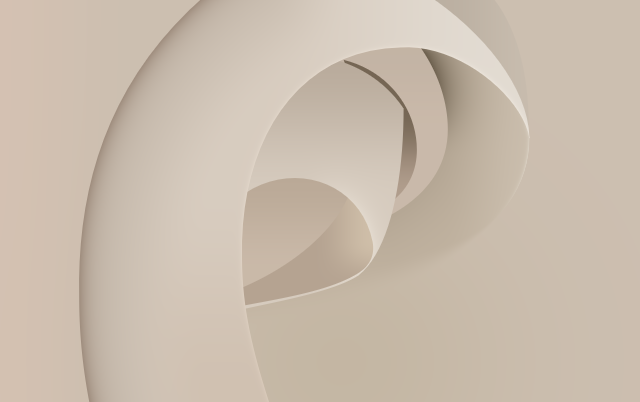
Write a Shadertoy shader that draws this background.

```glsl
// Soft beige abstract: a large looping tube curls over a ribbon and a smaller open tube.
// Each part is a closed path of cubic curves whose signed distance gives both a smooth
// edge and the shading; parts are painted from back to front. Canvas height is 1.

struct Path { vec2 p, pen; float dist, side; };

Path begin(vec2 p, vec2 start) { return Path(p, start, 1e9, 1.0); }

// Adds a segment: keeps the nearest distance and flips the side at each crossing.
void lineTo(inout Path s, vec2 end) {
    vec2 e = end - s.pen, w = s.p - s.pen;
    s.dist = min(s.dist, length(w - e * clamp(dot(w, e) / dot(e, e), 0.0, 1.0)));
    bvec3 c = bvec3(s.p.y >= s.pen.y, s.p.y < end.y, e.x * w.y > e.y * w.x);
    if (all(c) || all(not(c))) s.side = -s.side;
    s.pen = end;
}

void curveTo(inout Path s, vec2 b, vec2 c, vec2 d) {
    vec2 a = s.pen;
    for (int i = 1; i <= 20; i++) {
        float t = float(i) / 20.0, u = 1.0 - t;
        lineTo(s, u*u*u*a + 3.0*u*u*t*b + 3.0*u*t*t*c + t*t*t*d);
    }
}

// Signed distance, negative inside.
float signedDist(Path s) { return s.dist * s.side; }

float fill(float d) { return clamp(0.5 - d * iResolution.y, 0.0, 1.0); }

void mainImage(out vec4 fragColor, in vec2 fragCoord) {
    vec2 p = fragCoord / iResolution.y;

    // Backdrop: rosy left, olive low centre
    vec3 col = mix(vec3(0.83, 0.757, 0.697), vec3(0.80, 0.748, 0.69), smoothstep(0.0, 0.35, p.x));
    vec2 low = (p - vec2(0.85, 0.1)) / vec2(0.42, 0.4);
    col = mix(col, vec3(0.768, 0.715, 0.64), exp(-dot(low, low)));

    // Faint far side of the loop
    Path s = begin(p, vec2(1.162, 1.062));
    curveTo(s, vec2(1.266, 1.0), vec2(1.315, 0.855), vec2(1.315, 0.689));
    lineTo(s, vec2(0.9, 1.062));
    lineTo(s, vec2(1.162, 1.062));
    vec3 farSide = mix(vec3(0.735, 0.69, 0.635), vec3(0.78, 0.735, 0.68), smoothstep(1.1, 1.32, p.x));
    col = mix(col, farSide, fill(signedDist(s)));

    // Ribbon outline, needed first for the shadow it casts
    s = begin(p, vec2(1.027, 0.907));
    curveTo(s, vec2(1.079, 0.844), vec2(1.114, 0.761), vec2(1.114, 0.678));
    curveTo(s, vec2(1.114, 0.575), vec2(1.048, 0.502), vec2(0.954, 0.456));
    lineTo(s, vec2(0.82, 0.855));
    lineTo(s, vec2(1.027, 0.907));
    float ribbon = signedDist(s);

    // Bowl inside the loop; its edge melts into the backdrop at the bottom
    s = begin(p, vec2(1.317, 0.658));
    curveTo(s, vec2(1.317, 0.512), vec2(1.214, 0.378), vec2(0.934, 0.305));
    curveTo(s, vec2(0.83, 0.274), vec2(0.705, 0.237), vec2(0.602, 0.216));
    curveTo(s, vec2(0.56, 1.145), vec2(1.286, 0.959), vec2(1.317, 0.658));
    float bowl = signedDist(s), gap = max(ribbon, 0.0);
    vec3 bowlCol = mix(vec3(0.765, 0.71, 0.638), vec3(0.80, 0.75, 0.685), smoothstep(1.1, 1.31, p.x));
    float shadow = 0.85 * exp(-gap / 0.045) * smoothstep(0.6, 0.87, p.y) + 0.17 * exp(-gap / 0.11);
    bowlCol = mix(bowlCol, vec3(0.42, 0.37, 0.30), min(shadow, 1.0));
    float rim = exp(-abs(bowl) / 0.004) * smoothstep(0.42, 0.62, p.y);
    bowlCol = mix(bowlCol, vec3(0.88, 0.85, 0.80), 0.8 * rim);
    float blur = 0.5 / iResolution.y + 0.035 * (1.0 - smoothstep(0.98, 1.27, p.x));
    col = mix(col, bowlCol, 1.0 - smoothstep(-blur, blur, bowl));

    // Ribbon and the dark hollow inside it
    vec3 ribbonCol = mix(vec3(0.79, 0.725, 0.665), vec3(0.765, 0.705, 0.645), smoothstep(0.68, 0.87, p.y));
    col = mix(col, ribbonCol, fill(ribbon));
    s = begin(p, vec2(0.855, 0.851));
    curveTo(s, vec2(0.965, 0.824), vec2(1.037, 0.73), vec2(1.037, 0.627));
    curveTo(s, vec2(1.037, 0.564), vec2(1.006, 0.519), vec2(0.965, 0.492));
    lineTo(s, vec2(0.855, 0.851));
    vec3 hollow = mix(vec3(0.69, 0.615, 0.55), vec3(0.46, 0.40, 0.33), smoothstep(0.52, 0.73, p.y));
    col = mix(col, hollow, fill(signedDist(s)));

    // Mouth of the small tube
    s = begin(p, vec2(0.591, 0.506));
    curveTo(s, vec2(0.716, 0.606), vec2(0.896, 0.554), vec2(0.927, 0.398));
    curveTo(s, vec2(0.934, 0.357), vec2(0.913, 0.332), vec2(0.882, 0.315));
    curveTo(s, vec2(0.809, 0.274), vec2(0.695, 0.257), vec2(0.591, 0.237));
    lineTo(s, vec2(0.591, 0.506));
    float mouth = signedDist(s);

    // Small tube, brighter towards its lip
    s = begin(p, vec2(0.82, 0.855));
    curveTo(s, vec2(0.892, 0.838), vec2(0.959, 0.797), vec2(1.004, 0.73));
    curveTo(s, vec2(1.004, 0.554), vec2(0.971, 0.378), vec2(0.892, 0.315));
    curveTo(s, vec2(0.83, 0.274), vec2(0.685, 0.249), vec2(0.591, 0.228));
    curveTo(s, vec2(0.571, 0.502), vec2(0.602, 0.813), vec2(0.82, 0.855));
    vec3 smallCol = mix(vec3(0.838, 0.795, 0.745), vec3(0.725, 0.67, 0.61), smoothstep(0.5, 0.87, p.y));
    float lip = exp(-max(mouth, 0.0) / 0.025) * smoothstep(0.75, 0.93, p.x);
    col = mix(col, mix(smallCol, vec3(0.89, 0.855, 0.81), lip), fill(signedDist(s)));

    // Inside of the mouth: shaded crescent, then the lit back panel
    float warm = smoothstep(0.78, 0.93, p.x) * smoothstep(0.28, 0.4, p.y);
    vec3 inside = mix(vec3(0.71, 0.64, 0.57), vec3(0.81, 0.745, 0.66), warm);
    s = begin(p, vec2(0.865, 0.508));
    curveTo(s, vec2(0.82, 0.409), vec2(0.705, 0.326), vec2(0.591, 0.28));
    lineTo(s, vec2(0.591, 0.62));
    lineTo(s, vec2(0.9, 0.62));
    lineTo(s, vec2(0.865, 0.508));
    vec3 panel = mix(vec3(0.79, 0.725, 0.66), vec3(0.73, 0.663, 0.592), smoothstep(0.32, 0.57, p.y));
    col = mix(col, mix(inside, panel, fill(signedDist(s))), fill(mouth));

    // Large tube: outer left edge, inner edge, then outer right edge
    s = begin(p, vec2(0.602, 1.083));
    curveTo(s, vec2(0.278, 0.855), vec2(0.191, 0.554), vec2(0.197, 0.263));
    curveTo(s, vec2(0.197, 0.16), vec2(0.207, 0.056), vec2(0.239, -0.079));
    float outer = s.dist;
    s.dist = 1e9;
    lineTo(s, vec2(0.695, -0.079));
    curveTo(s, vec2(0.647, 0.066), vec2(0.602, 0.201), vec2(0.602, 0.357));
    curveTo(s, vec2(0.595, 0.647), vec2(0.737, 0.876), vec2(0.996, 0.882));
    curveTo(s, vec2(1.141, 0.892), vec2(1.297, 0.761), vec2(1.317, 0.658));
    float inner = s.dist;
    curveTo(s, vec2(1.313, 0.813), vec2(1.141, 0.99), vec2(0.954, 1.073));
    lineTo(s, vec2(0.602, 1.083));
    float tube = s.side * min(s.dist, outer);
    vec3 tubeCol = mix(vec3(0.62, 0.55, 0.49), vec3(0.785, 0.738, 0.685), 1.0 - exp(-outer / 0.028));
    tubeCol = mix(tubeCol, vec3(0.845, 0.80, 0.75), smoothstep(0.04, 0.3, outer));
    tubeCol = mix(tubeCol, vec3(0.805, 0.74, 0.675), 0.75 * smoothstep(0.08, 0.3, outer) * (1.0 - smoothstep(0.0, 0.55, p.y)));
    tubeCol = mix(tubeCol, vec3(0.885, 0.857, 0.82), smoothstep(0.65, 1.25, p.x));
    tubeCol += 0.04 * exp(-inner / 0.005);
    col = mix(col, tubeCol, fill(tube));

    fragColor = vec4(col, 1.0);
}
```
